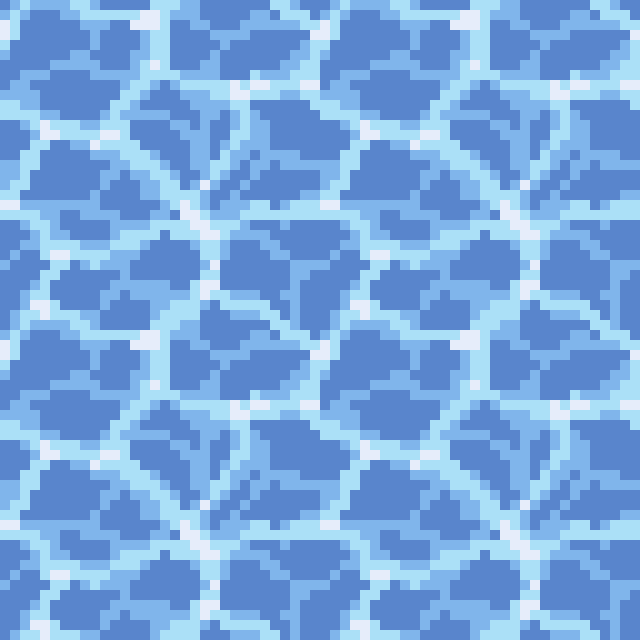
This texture is drawn by a Shadertoy shader. Its source:

```glsl
// Pixel-art water: pale foam veins with white sparkles around two-tone blue cells.
// Each tile is a wrapped cellular diagram of a few lattice sites swayed by sines,
// sampled on a coarse grid; spokes split the deep water of every cell into patches.

#define REPEATS 2.0        // tiles across and down
#define GRID 32.0          // blocks along a tile side
#define CELLS 7            // water cells in a tile
#define STRETCH 1.2        // how much wider than tall the cells are
#define FOAM_WIDTH 0.8     // half width of the veins, in blocks
#define RIM_WIDTH 1.5      // distance of deep water from the cell border
#define SPOKE_WIDTH 0.7    // half width of the gaps between deep patches
#define SPARKLE_SIZE 0.88  // reach of the white at vein junctions
#define WARP 0.55          // waviness of the outlines, in blocks

const float TAU = 6.2831853;
const vec3 DEEP = vec3(0.35, 0.52, 0.80);
const vec3 SHALLOW = vec3(0.50, 0.71, 0.92);
const vec3 FOAM = vec3(0.67, 0.88, 0.97);
const vec3 SPARKLE = vec3(0.90, 0.93, 0.98);

float hash(vec2 p) {
    return fract(sin(dot(p, vec2(12.99, 78.23))) * 4375.85);
}

float smoothMin(float a, float b, float k) {
    float h = max(k - abs(a - b), 0.0) / k;
    return min(a, b) - 0.25 * k * h * h;
}

// Cell centre in tile units: a slanted lattice swayed by sines
vec2 cellSite(int index) {
    float i = float(index);
    return vec2(0.6875 + i * 3.0 / 7.0 + 0.156 * sin(1.4 * i),
                0.875 - i / 7.0 + 0.044 * (1.0 + cos(2.5 * (i - 1.0))));
}

// Shortest wrapped vector from a block to a cell centre, in blocks
vec2 toSite(vec2 p, int index) {
    vec2 d = cellSite(index) - p / GRID;
    return (d - floor(d + 0.5)) * GRID * vec2(1.0, STRETCH);
}

// Distance to the nearest of three spokes leaving the cell centre
float spokeDistance(vec2 d, float turn) {
    float sector = TAU / 3.0;
    float angle = mod(atan(d.y, d.x) - turn, sector) - 0.5 * sector;
    return length(d) * sin(0.5 * sector - abs(angle));
}

vec3 waterColor(vec2 uv) {
    vec2 block = mod(floor(uv * REPEATS * GRID), GRID) + 0.5;
    vec2 phase = block * TAU / GRID;
    vec2 p = block + WARP * sin(phase.yx * 3.0 + vec2(0.5, 2.0))
                   + 0.5 * WARP * sin(phase.yx * 7.0 + vec2(4.0, 1.0));

    // Nearest cell
    int nearest = 0;
    vec2 center = vec2(GRID);
    for (int i = 0; i < CELLS; i++) {
        vec2 d = toSite(p, i);
        if (dot(d, d) < dot(center, center)) {
            center = d;
            nearest = i;
        }
    }

    // Distances to its two nearest borders
    float border = GRID;
    float nextBorder = GRID;
    for (int i = 0; i < CELLS; i++) {
        if (i == nearest) continue;
        vec2 d = toSite(p, i);
        float e = dot(0.5 * (center + d), normalize(d - center));
        nextBorder = min(nextBorder, max(border, e));
        border = min(border, e);
    }

    // Deep patches inside an uneven rim
    float rim = RIM_WIDTH + 0.5 * sin(phase.x * 2.0 + phase.y * 3.0)
                          + 0.4 * sin(phase.x * 4.0 - phase.y * 2.0 + 1.0);
    float turn = TAU / 4.0 + 1.3 * float(nearest - 1);
    float spoke = spokeDistance(-center, turn) - SPOKE_WIDTH;
    float patchDepth = smoothMin(border - rim, spoke, 1.0);
    vec3 color = patchDepth > 0.0 ? DEEP : SHALLOW;

    // Veins swell where they meet; white gathers there with a few stray blocks
    if (smoothMin(border, nextBorder, 2.5) < FOAM_WIDTH) {
        bool stray = nextBorder < 2.5 && hash(block) > 0.94;
        color = nextBorder < SPARKLE_SIZE || stray ? SPARKLE : FOAM;
    }
    return color;
}

void mainImage(out vec4 fragColor, in vec2 fragCoord) {
    // Four samples soften block edges at any canvas size
    vec3 sum = vec3(0.0);
    for (int s = 0; s < 4; s++) {
        vec2 offset = vec2(float(s % 2), float(s / 2)) * 0.5 - 0.25;
        sum += waterColor((fragCoord + offset) / iResolution.xy);
    }
    fragColor = vec4(sum * 0.25, 1.0);
}
```
